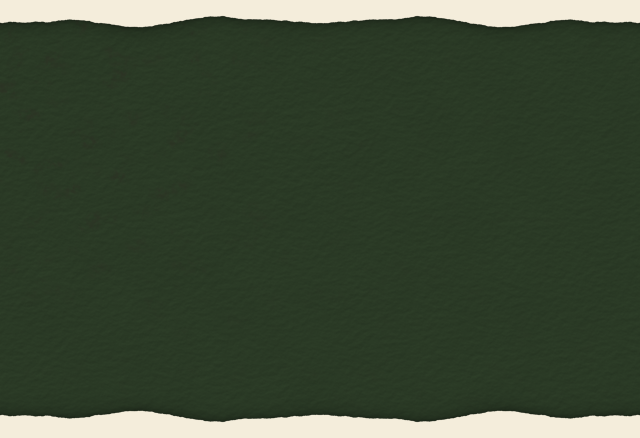
Reproduce this texture procedurally as a Shadertoy shader.

```glsl
// A sheet of dark green handmade paper with torn upper and lower edges on cream.
// The tear is a mirrored sum of smooth bumps plus fine gradient noise; the paper
// grain is a noise height field lit from above, with faint brown stains.

vec2 gradientAt(vec2 cell) {
    vec3 q = fract(cell.xyx * vec3(0.1031, 0.1030, 0.0973));
    q += dot(q, q.yzx + 33.33);
    float angle = 6.2832 * fract((q.x + q.y) * q.z);
    return vec2(cos(angle), sin(angle));
}

float gradientNoise(vec2 p) {
    vec2 i = floor(p), f = fract(p);
    vec2 w = f * f * f * (f * (f * 6.0 - 15.0) + 10.0);
    vec2 e = vec2(1.0, 0.0);
    float a = dot(gradientAt(i), f);
    float b = dot(gradientAt(i + e.xy), f - e.xy);
    float c = dot(gradientAt(i + e.yx), f - e.yx);
    float d = dot(gradientAt(i + e.xx), f - e.xx);
    return mix(mix(a, b, w.x), mix(c, d, w.x), w.y);
}

float fbm(vec2 p) {
    float sum = 0.0, amp = 0.5;
    for (int i = 0; i < 4; i++) {
        sum += amp * gradientNoise(p);
        p = mat2(1.6, 1.2, -1.2, 1.6) * p + 7.3;
        amp *= 0.55;
    }
    return sum;
}

float bump(float x, float center, float width) {
    float d = (x - center) / width;
    return exp(-d * d);
}

// Depth of the cream margin, as a fraction of the canvas height
float tearDepth(float u) {
    float m = min(u, 1.0 - u);
    float depth = 0.0508;
    depth -= 0.0055 * bump(m, 0.115, 0.026);
    depth += 0.0110 * bump(m, 0.213, 0.047);
    depth -= 0.0135 * bump(m, 0.334, 0.044);
    depth -= 0.0050 * bump(m, 0.408, 0.045);
    depth += 0.0025 * bump(m, 0.500, 0.022);
    return depth + 0.0055 * fbm(vec2(m * 62.0, 3.7));
}

// Fibrous relief, stretched along a slight slant
float paperHeight(vec2 p) {
    p = vec2(p.x + 0.25 * p.y, p.y - 0.18 * p.x);
    return fbm(p * vec2(48.0, 78.0));
}

void mainImage(out vec4 fragColor, in vec2 fragCoord) {
    vec2 uv = fragCoord / iResolution.xy;
    vec2 p = fragCoord / iResolution.y;
    float pixel = 1.0 / iResolution.y;

    // Distance inward from the nearer torn edge
    float inside = min(uv.y, 1.0 - uv.y) - tearDepth(uv.x);

    // Relief shading
    float relief = paperHeight(p + vec2(-0.0015, 0.004)) - paperHeight(p);
    vec3 paper = vec3(0.165, 0.226, 0.146);
    paper *= 1.0 - 0.17 * clamp(relief, -0.5, 0.5);
    paper *= 1.0 + 0.035 * fbm(p * 9.0 + 21.0);

    // Brown stains, strongest toward the upper left
    float stain = smoothstep(0.02, 0.38, fbm(p * vec2(13.0, 17.0) + 4.0));
    float spread = smoothstep(0.65, 0.05, uv.x) * smoothstep(0.15, 0.65, uv.y);
    float fiber = smoothstep(-0.25, 0.25, fbm(p * 70.0));
    paper = mix(paper, vec3(0.175, 0.185, 0.138), stain * fiber * (0.12 + 0.6 * spread));

    // Soft darkening and a thin burnt rim along the tear
    float depth = max(inside, 0.0);
    paper *= 1.0 - 0.27 * exp(-depth / 0.014) - 0.16 * exp(-depth / 0.0025);

    vec3 cream = vec3(0.955, 0.928, 0.857);
    vec3 color = mix(cream, paper, smoothstep(-0.75 * pixel, 0.75 * pixel, inside));
    fragColor = vec4(color, 1.0);
}
```
